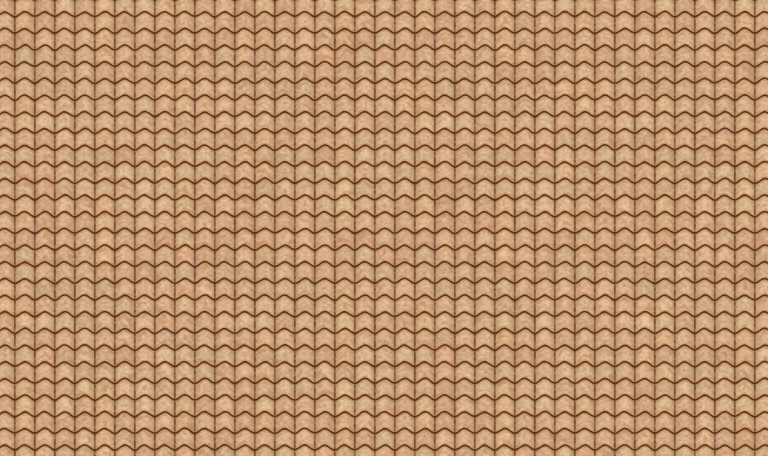
Reproduce this texture procedurally as a WebGL 2 fragment shader.

```glsl
#version 300 es
precision highp float;
// Clay barrel roof tiles in straight columns, with wavy shadowed lips and mottled wear.

#define TILES vec2(38.4, 27.36)   // repeats across and down
#define PHASE vec2(0.74, 0.56)    // position of the first seam and lip
#define WEAR_PERIOD vec2(10.0, 12.0)
#define WAVE 0.14                 // height of the lip wave, in rows
#define GAP 0.13                  // thickness of the dark line under a lip
#define SEAM 0.05                 // half width of the joint between columns
#define MOTTLE 0.17               // strength of the surface grain
#define SAMPLES 3                 // antialiasing samples per axis

uniform vec2 u_resolution;
out vec4 fragColor;

const float TAU = 6.2831853;
const vec3 PALE = vec3(0.87, 0.73, 0.58);
const vec3 CLAY = vec3(0.79, 0.64, 0.49);
const vec3 ROSE = vec3(0.84, 0.64, 0.49);
const vec3 STRAW = vec3(0.84, 0.73, 0.55);
const vec3 RUST = vec3(0.70, 0.44, 0.27);
const vec3 SHADE = vec3(0.61, 0.45, 0.33);
const vec3 DARK = vec3(0.37, 0.20, 0.10);

float hash(vec2 p) {
  return fract(sin(dot(p, vec2(127.1, 311.7))) * 43758.5453);
}

float noise(vec2 p) {
  vec2 i = floor(p), f = fract(p);
  f = f * f * (3.0 - 2.0 * f);
  return mix(mix(hash(i), hash(i + vec2(1, 0)), f.x),
             mix(hash(i + vec2(0, 1)), hash(i + vec2(1, 1)), f.x), f.y);
}

vec3 roof(vec2 p) {
  // Bend the rows so that each lip rises over the crown of its tile
  float crown = 0.5 - 0.5 * cos(TAU * p.x);
  float wobble = (noise(p * 3.0) - 0.5) * 0.06;
  vec2 bent = vec2(p.x, p.y - WAVE * (2.0 * crown - 1.0) + wobble);
  vec2 tile = mod(floor(bent), WEAR_PERIOD);
  float up = fract(bent.y);       // 0 at the lip, 1 under the next lip

  // Fired clay: tint per tile, streaks along the curve, fine grain
  float tint = hash(tile + 3.0);
  float streak = noise(bent * vec2(2.5, 8.0) + 17.0);
  float grain = noise(p * vec2(9.0, 8.0) + 41.0);
  vec3 color = mix(CLAY, PALE, 0.25 + 0.5 * crown + 0.5 * (streak - 0.5));
  color = mix(color, mix(ROSE, STRAW, tint), 0.45);
  color *= 1.0 + MOTTLE * (grain - 0.5) + 0.06 * (hash(tile + 9.0) - 0.5);
  float stain = smoothstep(0.66, 0.9, noise(bent * vec2(4.0, 6.0) + 73.0));
  color = mix(color, RUST, 0.35 * stain);

  // Soft shade in the valleys and beneath the lip above
  float valley = pow(1.0 - crown, 3.0);
  color = mix(color, SHADE, 0.35 * valley);
  color = mix(color, SHADE, 0.6 * smoothstep(0.68, 0.94, up));

  // Broken joint between columns
  float joint = abs(fract(p.x + 0.5) - 0.5);
  float seam = 1.0 - smoothstep(SEAM * 0.4, SEAM * 1.3, joint);
  color = mix(color, DARK, seam * (0.35 + 0.5 * noise(p * vec2(2.0, 7.0))));

  // Warm lip edge and the dark gap below it
  color = mix(color, RUST, 0.55 * (1.0 - smoothstep(0.02, 0.13, up)));
  return mix(color, DARK, smoothstep(1.0 - GAP, 1.0 - GAP * 0.6, up));
}

void main() {
  vec3 sum = vec3(0.0);
  for (int j = 0; j < SAMPLES; j++) {
    for (int i = 0; i < SAMPLES; i++) {
      vec2 offset = (vec2(i, j) + 0.5) / float(SAMPLES) - 0.5;
      vec2 uv = (gl_FragCoord.xy + offset) / u_resolution;
      sum += roof(uv * TILES - PHASE);
    }
  }
  fragColor = vec4(sum / float(SAMPLES * SAMPLES), 1.0);
}
```
